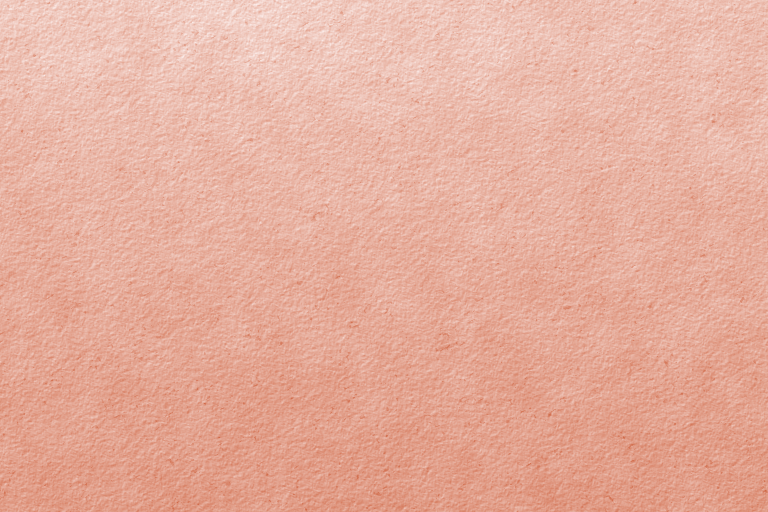
Give the GLSL for this texture, as a WebGL 1 fragment shader.

```glsl
precision highp float;
// Fine-grained pink paper: a pale sheen at the top fades to coral below.
// The grain is a noise height field lit from the upper left, with
// faint cloudy mottling and scattered tiny dark pits laid over it.

uniform vec2 u_resolution;

const vec3 DEEP_CORAL = vec3(0.877, 0.600, 0.513);
const vec3 PALE_PINK = vec3(0.943, 0.800, 0.760);
const vec2 TO_LIGHT = vec2(-0.0020, 0.0028);

float hash(vec2 cell) {
  vec3 q = fract(cell.xyx * vec3(0.1031, 0.1030, 0.0973));
  q += dot(q, q.yzx + 33.33);
  return fract((q.x + q.y) * q.z);
}

float valueNoise(vec2 p) {
  vec2 cell = floor(p);
  vec2 f = fract(p);
  vec2 u = f * f * (3.0 - 2.0 * f);
  float low = mix(hash(cell), hash(cell + vec2(1.0, 0.0)), u.x);
  float high = mix(hash(cell + vec2(0.0, 1.0)), hash(cell + 1.0), u.x);
  return mix(low, high, u.y);
}

vec2 rotate(vec2 p, float angle) {
  float c = cos(angle);
  float s = sin(angle);
  return vec2(c * p.x - s * p.y, s * p.x + c * p.y);
}

// Centred sum of octaves, each turned to hide the noise lattice.
float fractal(vec2 p, float frequency, float gain) {
  float sum = 0.0;
  float weight = 0.5;
  for (int i = 0; i < 3; i++) {
    p = rotate(p, 0.65) + 3.7;
    sum += weight * (valueNoise(p * frequency) - 0.5);
    frequency *= 1.75;
    weight *= gain;
  }
  return sum;
}

// Matted pulp, slightly longer across than up.
float paperHeight(vec2 p) {
  return fractal(p * vec2(0.92, 1.05), 130.0, 0.80);
}

// Slopes that face the light are positive, shaded ones negative.
float relief(vec2 p, vec2 toLight) {
  return paperHeight(p) - paperHeight(p + toLight);
}

// Broad light: vertical fade plus a soft glow near the top edge.
float sheen(vec2 p) {
  vec2 glow = (p - vec2(0.48, 1.03)) / vec2(0.42, 0.26);
  return mix(0.02, 0.81, p.y) + 0.22 * exp(-dot(glow, glow));
}

// Rare tiny hollows, tilted and gathered in loose patches.
float pits(vec2 p) {
  float spots = valueNoise(rotate(p, -0.5) * vec2(150.0, 220.0) + 51.0);
  float patches = valueNoise(p * 42.0 + 17.0);
  return smoothstep(0.80, 0.94, spots) * smoothstep(0.40, 0.75, patches);
}

void main() {
  vec2 p = gl_FragCoord.xy / u_resolution.y;

  // Bend the grain a little so that it mats irregularly.
  vec2 bend = vec2(valueNoise(p * 60.0), valueNoise(p * 60.0 + 80.0)) - 0.5;
  vec2 matted = p + 0.003 * bend;

  float tone = sheen(p);
  tone += 1.08 * relief(matted, TO_LIGHT);
  tone += 0.34 * fractal(p, 16.0, 0.85);
  tone -= 0.55 * pits(matted);

  gl_FragColor = vec4(mix(DEEP_CORAL, PALE_PINK, tone), 1.0);
}
```
